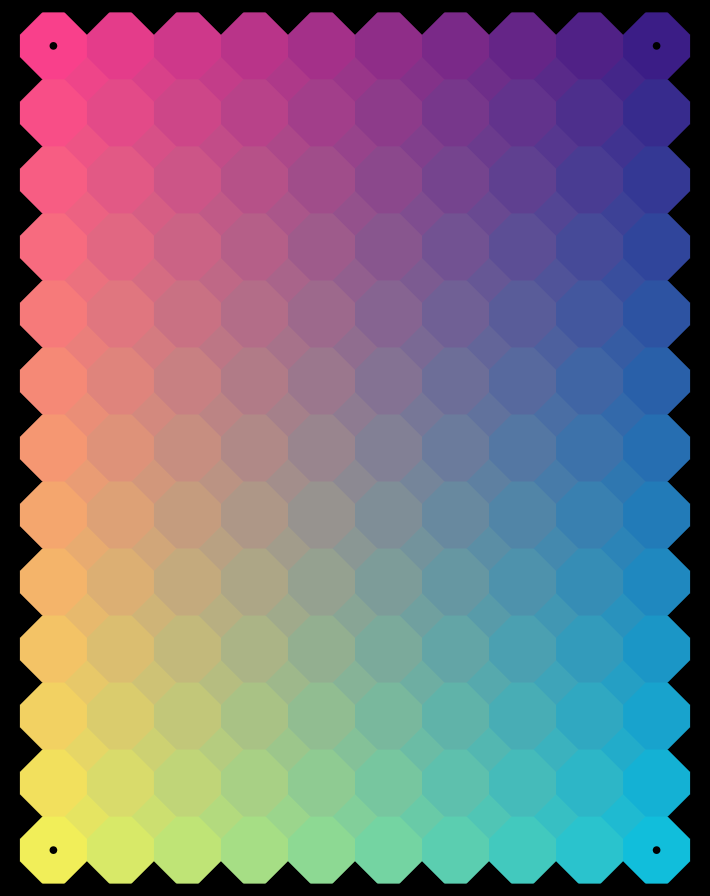
Give the GLSL for this pattern, as a Shadertoy shader.

```glsl
// Grid of octagons and diamonds tinted by a four-corner gradient, on black.

const vec2 GRID = vec2(10.0, 13.0);   // octagons across and down
const float PITCH = 0.0748;           // octagon width / canvas height
const float HOLE_RADIUS = 0.057;      // in octagon widths

const vec3 PINK = vec3(0.975, 0.250, 0.545);
const vec3 INDIGO = vec3(0.230, 0.115, 0.525);
const vec3 YELLOW = vec3(0.945, 0.935, 0.350);
const vec3 CYAN = vec3(0.065, 0.745, 0.860);

// Colour at a tile position, where whole numbers are octagon centres
vec3 tileColor(vec2 tile) {
    vec2 t = tile / (GRID - 1.0);
    return mix(mix(YELLOW, CYAN, t.x), mix(PINK, INDIGO, t.x), t.y);
}

// Antialiased coverage of a signed distance
float cover(float dist, float pixel) {
    return clamp(0.5 - dist / pixel, 0.0, 1.0);
}

// floor() with each step blended over one pixel
vec2 softFloor(vec2 p, float pixel) {
    vec2 q = p - 0.5;
    return floor(q) + clamp((fract(q) - 0.5) / pixel + 0.5, 0.0, 1.0);
}

// Distance to the diagonal sides, cut at a third of the octagon width
float chamferDistance(vec2 p) {
    vec2 a = abs(p);
    return (a.x + a.y - 2.0 / 3.0) * 0.70710678;
}

void mainImage(out vec4 fragColor, in vec2 fragCoord) {
    float pixel = 1.0 / (PITCH * iResolution.y);
    vec2 centered = (fragCoord - 0.5 * iResolution.xy) * pixel;
    vec2 p = centered + 0.5 * GRID;

    // Diamonds fill the inner corners; the outer notches stay black
    vec2 corner = floor(p + 0.5);
    bool inner = all(greaterThan(corner, vec2(0.0))) && all(lessThan(corner, GRID));
    vec3 color = inner ? tileColor(corner - 0.5) : vec3(0.0);

    // Octagons
    vec2 tile = clamp(softFloor(p, pixel), vec2(0.0), GRID - 1.0);
    float chamfer = chamferDistance(fract(p) - 0.5);
    color = mix(color, tileColor(tile), cover(chamfer, pixel));

    // Outer border
    vec2 edge = abs(centered) - 0.5 * GRID;
    color *= cover(max(edge.x, edge.y), pixel);

    // Round holes in the four corner octagons
    float hole = length(edge + 0.5) - HOLE_RADIUS;
    color *= 1.0 - cover(hole, pixel);

    fragColor = vec4(color, 1.0);
}
```
